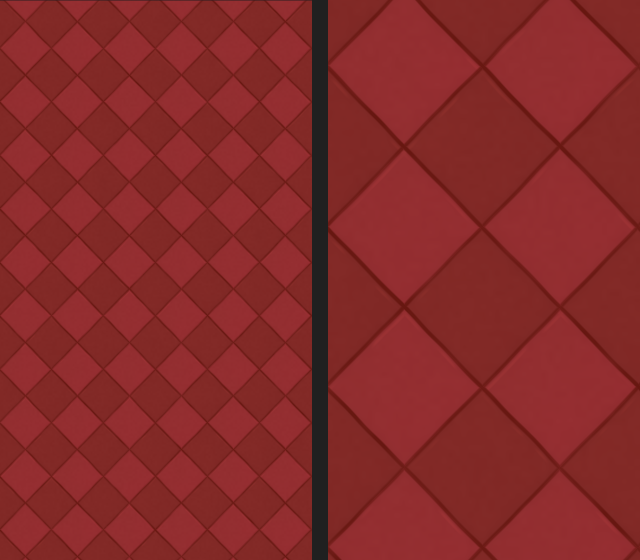
Left, the full canvas; right, a detail of the centre.
This pattern is drawn by a WebGL 1 fragment shader. Its source:

```glsl
precision highp float;

uniform vec2 u_resolution;

float hash(vec2 p) {
  p = fract(p * vec2(0.1031, 0.1137));
  p += dot(p, p.yx + 33.33);
  return fract((p.x + p.y) * p.x * 47.0);
}

float noise(vec2 p) {
  vec2 i = floor(p);
  vec2 f = fract(p);
  f = f * f * (3.0 - 2.0 * f);
  return mix(mix(hash(i), hash(i + vec2(1.0, 0.0)), f.x),
             mix(hash(i + vec2(0.0, 1.0)), hash(i + vec2(1.0, 1.0)), f.x), f.y);
}

// Soft-edged stroke of the given half width
float stroke(float dist, float halfWidth, float blur) {
  return 1.0 - smoothstep(halfWidth - blur, halfWidth + blur, abs(dist));
}

void main() {
  vec2 uv = gl_FragCoord.xy / u_resolution;
  vec2 repeats = vec2(6.0, 10.47);
  vec2 grid = vec2(uv.x, 1.0 - uv.y) * repeats - vec2(0.488, 0.903);
  float pixel = length(repeats / u_resolution);

  // Diagonal axes turn each diamond into a unit square, slightly hand drawn
  vec2 diagonal = vec2(grid.x + grid.y, grid.x - grid.y);
  diagonal += 0.014 * (vec2(noise(grid * 5.0 + 40.0), noise(grid * 5.0 + 90.0)) - 0.5);
  vec2 cell = floor(diagonal + 0.5);
  vec2 local = diagonal - cell;
  vec2 edge = 0.5 - abs(local);
  float isDark = mod(cell.x + cell.y, 2.0);

  // Painted fill with a faint slope and an uneven hue
  float tone = 0.3 * local.x + 0.1 * local.y + 0.3 * (noise(grid * 4.0 + 20.0) - 0.5);
  vec3 lightRed = vec3(0.580, 0.180, 0.190) + tone * vec3(0.024, -0.006, 0.008);
  vec3 darkRed = vec3(0.509, 0.161, 0.149) - tone * vec3(0.022, 0.010, 0.008);
  float blend = smoothstep(-0.5 * pixel, 0.5 * pixel, min(edge.x, edge.y));
  vec3 color = mix(mix(lightRed, darkRed, 0.5), mix(lightRed, darkRed, isDark), blend);

  // Shallow shadow and worn highlight beside the seams
  color *= 1.0 - 0.06 * exp(-min(edge.x, edge.y) * 28.0);
  float wear = smoothstep(0.45, 0.85, noise(grid * 7.0 + 150.0));
  float glint = max(stroke(local.x + 0.455, 0.012, pixel), stroke(local.y - 0.455, 0.012, pixel));
  color += vec3(0.035, 0.016, 0.013) * glint * wear;

  // Seams, the falling diagonal being the crisper one
  vec2 seams = vec2(stroke(edge.x, 0.017, 1.2 * pixel), stroke(edge.y, 0.018, 1.1 * pixel));
  float ink = max(seams.x * 0.8, seams.y) * (0.65 + 0.5 * noise(grid * 6.0 + 200.0));
  color = mix(color, vec3(0.405, 0.092, 0.066), clamp(ink, 0.0, 1.0));

  // Fine grain and the thin dark top border
  color += 0.008 * (noise(uv * vec2(140.0, 250.0)) - 0.5);
  float border = 0.55 * smoothstep(0.9975, 0.9990, uv.y);
  gl_FragColor = vec4(mix(color, vec3(0.20, 0.12, 0.13), border), 1.0);
}
```
